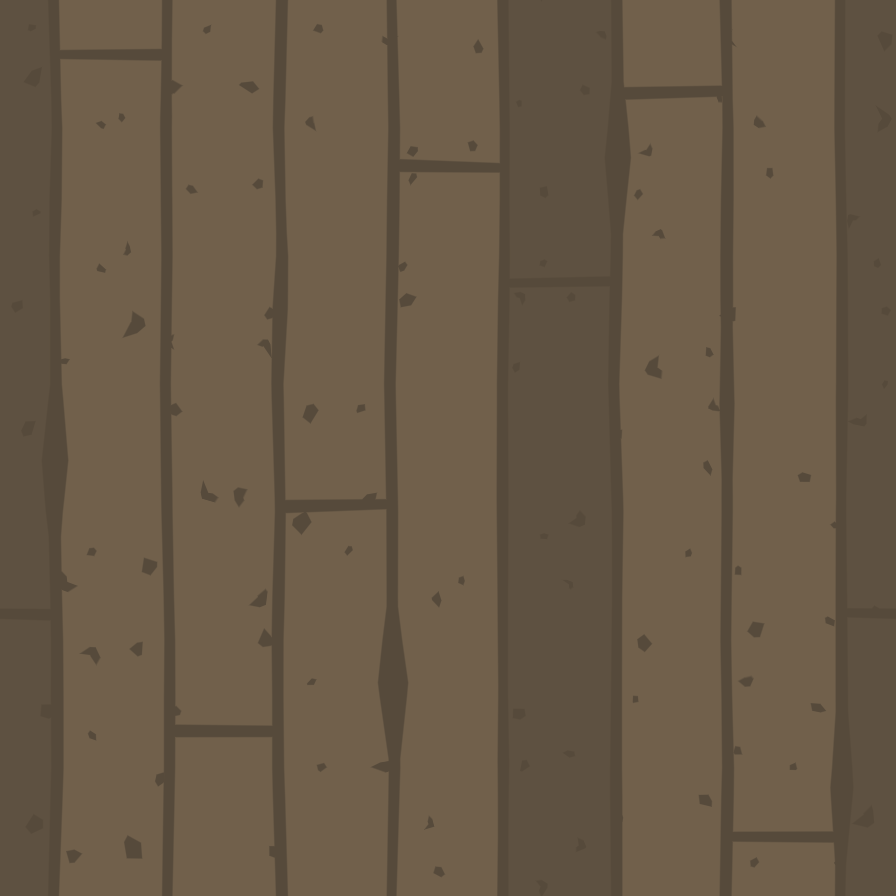
Give the GLSL for this texture, as a three.js fragment shader.

```glsl
// Eight flat wooden planks running upward, split by wavering dark seams.
// Each plank has one tapered end joint; angular chips are scattered on a
// jittered wrapping grid, each cut out by randomly turned half-planes.
varying vec2 vUv;

const float PLANKS = 8.0;
const vec2 CHIP_GRID = vec2(8.0, 16.0);
const float SOFT = 0.0011;
const float TAU = 6.2831853;

const vec3 WOOD = vec3(0.443, 0.378, 0.296);
const vec3 DARK_WOOD = vec3(0.369, 0.318, 0.254);
const vec3 GROOVE = vec3(0.337, 0.289, 0.230);

float hash(vec2 p) {
  return fract(sin(dot(p, vec2(127.1, 311.7))) * 43758.545);
}

float cover(float d) {
  return 1.0 - smoothstep(-SOFT, SOFT, d);
}

// Entry i (0 to 7) of two packed vectors
float pick(vec4 a, vec4 b, float i) {
  vec4 v = i < 3.5 ? a : b;
  vec4 slot = abs(vec4(0.0, 1.0, 2.0, 3.0) - mod(i, 4.0));
  return dot(v, 1.0 - step(0.5, slot));
}

// Straight-segment noise that wraps after n nodes
float jagged(float y, float n, float seed) {
  float t = y * n;
  float i = floor(t);
  return mix(hash(vec2(mod(i, n), seed)), hash(vec2(mod(i + 1.0, n), seed)), t - i);
}

// Vertical gap between planks, with one worn, pointed bulge
float seamDistance(vec2 p) {
  float id = floor(p.x * PLANKS);
  float x = p.x - (id + 0.5) / PLANKS;
  float bulgeY = pick(vec4(0.486, 0.870, 0.655, 0.238),
                      vec4(0.150, 0.824, 0.550, 0.121), id);
  float bulge = pick(vec4(0.008, 0.001, 0.002, 0.010),
                     vec4(0.001, 0.008, 0.003, 0.006), id);
  float drift = (jagged(p.y, 7.0, id + 3.0) - 0.5) * 0.006;
  float halfWidth = 0.0053 + 0.0018 * jagged(p.y, 9.0, id + 23.0);
  halfWidth += bulge * max(0.0, 1.0 - abs(p.y - bulgeY) / 0.085);
  return abs(x - drift) - halfWidth;
}

// Slightly tilted, tapering joint across one plank
float jointDistance(vec2 p, float plank) {
  float u = fract(p.x * PLANKS + 0.5);
  float y = pick(vec4(0.315, 0.939, 0.184, 0.436),
                 vec4(0.814, 0.685, 0.897, 0.066), plank);
  float tilt = (hash(vec2(plank, 41.0)) - 0.5) * 0.006;
  float halfLeft = mix(0.005, 0.0085, hash(vec2(plank, 42.0)));
  float halfRight = mix(0.005, 0.0070, hash(vec2(plank, 43.0)));
  return abs(p.y - y - tilt * (u - 0.5)) - mix(halfLeft, halfRight, u);
}

// Irregular five-sided chip, sometimes stretched and bent
float chipDistance(vec2 p, vec2 cell) {
  float turn = TAU * hash(cell + 11.0);
  float c = cos(turn);
  float s = sin(turn);
  p = mat2(c, -s, s, c) * p;
  float size = hash(cell + 17.0);
  float radius = mix(0.0055, 0.0140, size * size);
  float bent = step(0.65, hash(cell + 23.0));
  p.y += bent * 0.6 * (abs(p.x) - radius * 0.5);
  p *= vec2(1.0 - 0.3 * bent, 1.0 + 0.6 * hash(cell + 29.0));
  float d = -1.0;
  for (int i = 0; i < 5; i++) {
    float k = float(i);
    float a = TAU * (k + 0.65 * hash(cell + vec2(k, 37.0))) / 5.0;
    float reach = radius * mix(0.55, 1.0, hash(cell + vec2(53.0, k)));
    d = max(d, dot(p, vec2(cos(a), sin(a))) - reach);
  }
  return d;
}

// Nearest chip among the surrounding grid cells
float chipsDistance(vec2 p) {
  vec2 home = floor(p * CHIP_GRID);
  float d = 1.0;
  for (int j = -1; j <= 1; j++) {
    for (int i = -1; i <= 1; i++) {
      vec2 cell = home + vec2(float(i), float(j));
      vec2 id = mod(cell, CHIP_GRID);
      vec2 jitter = vec2(hash(id + 61.0), hash(id + 71.0));
      vec2 center = (cell + mix(vec2(0.08), vec2(0.92), jitter)) / CHIP_GRID;
      float missing = step(0.92, hash(id + 83.0));
      d = min(d, chipDistance(p - center, id) + missing);
    }
  }
  return d;
}

void main() {
  float plank = mod(floor(vUv.x * PLANKS + 0.5), PLANKS);
  float dark = pick(vec4(1.0, 0.0, 0.0, 0.0), vec4(0.0, 1.0, 0.0, 0.0), plank);
  vec3 color = mix(WOOD, DARK_WOOD, dark);

  // Seams, joints and chips share one groove colour
  float d = min(seamDistance(vUv), jointDistance(vUv, plank));
  d = min(d, chipsDistance(vUv));
  color = mix(color, GROOVE, cover(d));
  gl_FragColor = vec4(color, 1.0);
}
```
